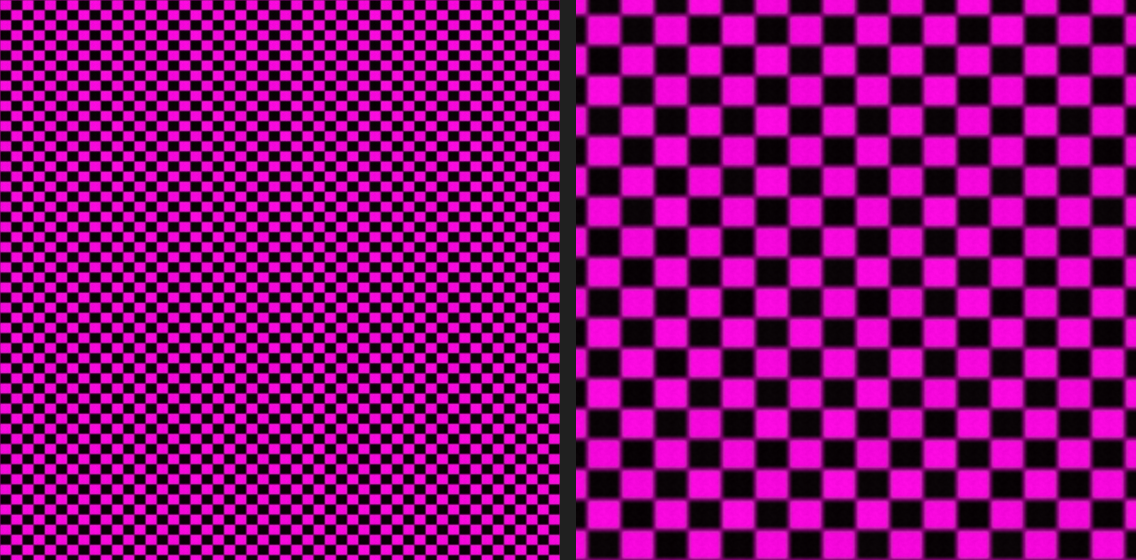
Left, the full canvas; right, a detail of the centre.
This pattern is drawn by a three.js fragment shader. Its source:

```glsl
// Magenta and black checkerboard with soft, slightly mottled cells.
varying vec2 vUv;

const vec2 CELLS = vec2(50.0, 55.5);            // cells across and down
const float EDGE_SOFTNESS = 0.003;              // half width of a blurred edge
const vec3 MAGENTA = vec3(0.97, 0.03, 0.865);
const vec3 BLACK = vec3(0.03, 0.01, 0.02);
const float RIM_LIFT = 0.09;                    // paler green tint inside magenta rims
const float MOTTLE = 0.025;                     // strength of the fine grain
const float CELL_VARIATION = 0.03;              // brightness spread between cells
const float HALF_PI = 1.5708;

float hash(vec2 p) {
  return fract(sin(dot(p, vec2(127.1, 311.7))) * 4375.85);
}

// Square wave from -1 to 1 on each axis, rounded off near cell borders.
vec2 softSquareWave(vec2 cell) {
  vec2 side = 1.0 - 2.0 * mod(floor(cell), 2.0);
  vec2 borderDistance = (0.5 - abs(fract(cell) - 0.5)) / CELLS;
  return side * sin(min(borderDistance / EDGE_SOFTNESS, 1.0) * HALF_PI);
}

// Fine grain from layered sines, each layer turned and scaled.
float grain(vec2 p) {
  float sum = 0.0;
  float weight = 0.5;
  for (int i = 0; i < 3; i++) {
    sum += weight * sin(p.x + 1.7 * sin(p.y)) * sin(p.y + 1.3 * sin(p.x));
    p = mat2(0.8, 0.6, -0.6, 0.8) * p * 1.7 + 2.3;
    weight *= 0.6;
  }
  return sum;
}

void main() {
  // Cells are counted from the top left; the lowest row is cut in half.
  vec2 cell = vec2(vUv.x, 1.0 - vUv.y) * CELLS;
  vec2 wave = softSquareWave(cell);
  float ink = 0.5 + 0.5 * wave.x * wave.y;

  vec3 color = mix(BLACK, MAGENTA, ink);

  // Pale rim on the magenta side of each edge
  float rim = smoothstep(0.55, 0.8, ink) * (1.0 - smoothstep(0.85, 1.0, ink));
  color.g += RIM_LIFT * rim;

  // Uneven brightness between and within cells
  float shade = CELL_VARIATION * (hash(floor(cell)) - 0.5) + MOTTLE * grain(vUv * 700.0);
  color += shade * mix(vec3(0.4), vec3(1.0, 0.5, 0.9), ink);

  gl_FragColor = vec4(clamp(color, 0.0, 1.0), 1.0);
}
```
